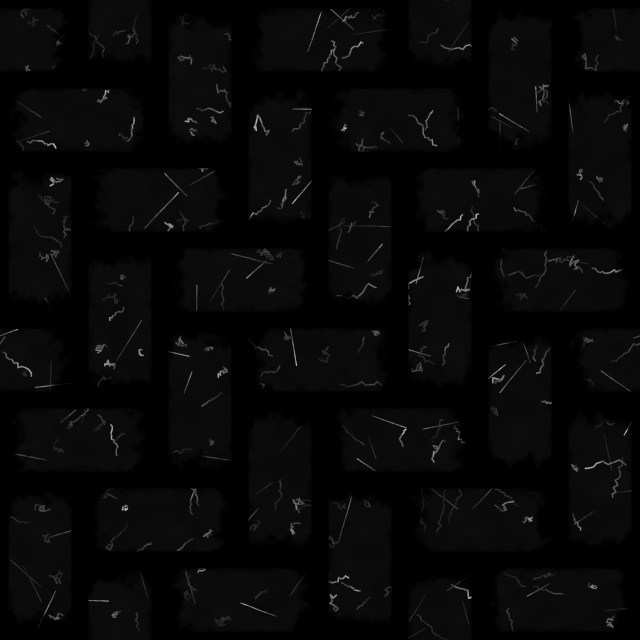
This texture map is drawn by a three.js fragment shader. Its source:

```glsl
varying vec2 vUv;

const float GRID = 8.0;
const int STROKES = 9;
const int STEPS = 12;

float hash(vec2 p) {
  return fract(sin(dot(p, vec2(127.1, 311.7))) * 43758.5453);
}

vec2 hash2(vec2 p) {
  return vec2(hash(p), hash(p + 19.7));
}

float valueNoise(vec2 p) {
  vec2 i = floor(p);
  vec2 f = fract(p);
  f = f * f * (3.0 - 2.0 * f);
  float low = mix(hash(i), hash(i + vec2(1.0, 0.0)), f.x);
  float high = mix(hash(i + vec2(0.0, 1.0)), hash(i + 1.0), f.x);
  return mix(low, high, f.y);
}

float fbm(vec2 p) {
  float sum = 0.0;
  float gain = 0.5;
  for (int i = 0; i < 4; i++) {
    sum += gain * valueNoise(p);
    p = p * 2.1 + 5.3;
    gain *= 0.5;
  }
  return sum / 0.9375;
}

float segmentDistance(vec2 p, vec2 a, vec2 b) {
  vec2 ab = b - a;
  float t = clamp(dot(p - a, ab) / dot(ab, ab), 0.0, 1.0);
  return length(p - a - ab * t);
}

// Herringbone of 2x1 bricks: xy = position along and across, zw = brick centre
vec4 herringbone(vec2 p) {
  vec2 cell = floor(p);
  float diagonal = mod(cell.x - cell.y, 4.0);
  bool lying = diagonal < 0.5 || diagonal > 2.5;
  float along = step(1.5, diagonal);
  vec2 centre = cell + (lying ? vec2(along, 0.5) : vec2(0.5, along));
  vec2 local = p - centre;
  return vec4(lying ? local : local.yx, centre);
}

// One scratch as a random walk: straight, wobbly or scribbled
float scratch(vec2 p, vec2 seed) {
  vec2 spread = hash2(seed) * 2.0 - 1.0;
  vec2 start = sign(spread) * pow(abs(spread), vec2(0.75)) * vec2(0.74, 0.37);
  if (length(p - start) > 0.75) return 0.0;

  float kind = hash(seed + 3.1);
  float heading = 6.2832 * hash(seed + 4.7);
  float wander = kind < 0.3 ? 0.08 : (kind < 0.58 ? 1.9 : 5.0);
  float stride = mix(0.018, 0.052, hash(seed + 6.3));
  float width = kind < 0.3 ? 0.015 : 0.019;
  float h = hash(seed + 8.9);
  float strength = mix(0.16, 0.8, h * h);

  float coverage = 0.0;
  vec2 a = start;
  if (kind < 0.58) a -= vec2(cos(heading), sin(heading)) * stride * 6.0;
  for (int i = 0; i < STEPS; i++) {
    vec2 jitter = hash2(seed + float(i) * 1.37 + 11.0);
    float angle = heading + wander * (jitter.x - 0.5);
    vec2 b = a + stride * mix(0.6, 1.4, jitter.y) * vec2(cos(angle), sin(angle));
    float line = 1.0 - smoothstep(0.0, width, segmentDistance(p, a, b));
    float taper = 1.0 - 0.6 * float(i) / float(STEPS);
    coverage = max(coverage, line * taper * mix(0.55, 1.0, jitter.y));
    a = b;
  }
  return coverage * strength;
}

float scratches(vec2 p, vec2 id) {
  float sum = 0.0;
  for (int i = 0; i < STROKES; i++) {
    sum = max(sum, scratch(p, id * 3.17 + float(i) * 7.31));
  }
  return sum;
}

void main() {
  vec4 brick = herringbone(vec2(vUv.x, 1.0 - vUv.y) * GRID);
  vec2 p = brick.xy;
  vec2 id = mod(brick.zw, GRID);
  vec2 q = abs(p);

  // Crisp long sides, frayed ends and corners
  float fray = fbm(p * 8.0 + id * 13.0) - 0.5;
  float sides = 1.0 - smoothstep(0.385, 0.402, q.y);
  float reach = q.x + 0.6 * max(q.y - 0.25, 0.0) + fray * 0.34;
  float ends = 1.0 - smoothstep(0.66, 0.84, reach);
  float rim = 1.0 - 0.55 * smoothstep(0.32, 0.44, q.y + fray * 0.2);

  // Faint cloudy surface
  float cloud = fbm(p * 4.0 + id * 7.0 + 31.0);
  float tone = mix(0.032, 0.052, cloud) * sides * ends * rim;

  // Scratches stay on the brick and dim towards its ends
  float limit = sides * (1.0 - smoothstep(0.86, 0.91, q.x));
  if (limit > 0.0) {
    tone += scratches(p, id) * limit * mix(0.15, 1.0, ends);
  }
  gl_FragColor = vec4(vec3(tone), 1.0);
}
```
